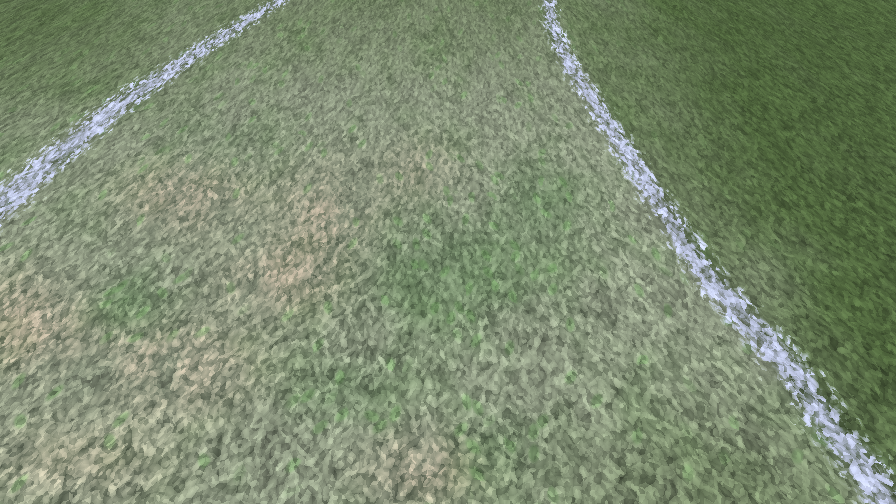
Write a WebGL 1 fragment shader that draws this texture.

```glsl
precision highp float;
// A sunlit worn lawn seen in perspective, crossed by two chalked lines.
// Broad patches of straw and lush grass are tinted first; oriented cellular
// noise then adds blades, leaf clumps and the ragged chalk edges.
uniform vec2 u_resolution;

#define TURF vec3(0.555, 0.597, 0.508)
#define STRAW vec3(0.680, 0.625, 0.555)
#define LUSH vec3(0.395, 0.505, 0.360)
#define SHADE vec3(0.305, 0.390, 0.235)
#define LEAF vec3(0.390, 0.560, 0.330)
#define CHALK vec3(0.690, 0.720, 0.820)
#define HORIZON 1.5
#define BLADE_SCALE 76.0
#define CONTRAST 0.56
#define FRAY 0.040

vec2 hash2(vec2 p) {
  return fract(sin(vec2(dot(p, vec2(127.1, 311.7)), dot(p, vec2(269.5, 183.3)))) * 43758.5);
}

// Nearest blade: x = stretched distance, y = random value of that blade
vec2 blades(vec2 p, float stretch) {
  vec2 cell = floor(p), f = fract(p), best = vec2(9.0, 0.0);
  for (int j = -1; j <= 1; j++) {
    for (int i = -1; i <= 1; i++) {
      vec2 o = vec2(float(i), float(j));
      vec2 h = hash2(cell + o);
      float a = (fract(h.x * 7.3 + h.y * 3.1) - 0.5) * 2.2;
      vec2 d = mat2(cos(a), sin(a), -sin(a), cos(a)) * (o + h - f);
      float len = length(d * vec2(stretch, 1.0 / stretch));
      if (len < best.x) best = vec2(len, fract(h.x * 13.7 + h.y * 5.9));
    }
  }
  return best;
}

// Layered sines for soft mottling, about -1 to 1
float mottle(vec2 p) {
  float sum = 0.0, amp = 0.5;
  for (int i = 0; i < 4; i++) {
    p = mat2(0.8, 0.6, -0.6, 0.8) * p * 1.7 + 1.3;
    sum += amp * sin(p.x + 1.5 * sin(p.y * 0.8)) * cos(p.y + sin(p.x * 0.7));
    amp *= 0.75;
  }
  return sum;
}

float blob(vec2 p, vec2 center, vec2 radius) {
  vec2 d = (p - center) / radius;
  return exp(-dot(d, d));
}

float segment(vec2 p, vec2 a, vec2 b) {
  vec2 ab = b - a;
  return length(p - a - ab * clamp(dot(p - a, ab) / dot(ab, ab), 0.0, 1.0));
}

float leftLine(vec2 p) {
  float d = segment(p, vec2(-0.08, 0.52), vec2(0.08, 0.66));
  d = min(d, segment(p, vec2(0.08, 0.66), vec2(0.231, 0.787)));
  d = min(d, segment(p, vec2(0.231, 0.787), vec2(0.417, 0.912)));
  d = min(d, segment(p, vec2(0.417, 0.912), vec2(0.58, 1.015)));
  return d - mix(0.023, 0.006, clamp(p.x / 0.556, 0.0, 1.0));
}

float rightLine(vec2 p) {
  float d = segment(p, vec2(1.086, 1.03), vec2(1.095, 0.95));
  d = min(d, segment(p, vec2(1.095, 0.95), vec2(1.125, 0.88)));
  d = min(d, segment(p, vec2(1.125, 0.88), vec2(1.204, 0.757)));
  d = min(d, segment(p, vec2(1.204, 0.757), vec2(1.389, 0.472)));
  d = min(d, segment(p, vec2(1.389, 0.472), vec2(1.574, 0.259)));
  d = min(d, segment(p, vec2(1.574, 0.259), vec2(1.78, -0.02)));
  return d - mix(0.029, 0.009, p.y);
}

void main() {
  vec2 p = gl_FragCoord.xy / u_resolution * vec2(16.0 / 9.0, 1.0);
  float depth = HORIZON - p.y;
  vec2 ground = vec2((p.x - 0.89) / depth, -log(depth));
  // Grass detail at three sizes
  vec2 tuft = blades(ground * 34.0, 1.3);
  vec2 blade = blades(ground * BLADE_SCALE, 1.5);
  vec2 fine = blades(ground * BLADE_SCALE * 1.8 + 17.0, 1.4);
  float grain = dot(vec3(blade.y, fine.y, tuft.y) - 0.5, vec3(0.46, 0.5, 0.2)) + 0.35 * (0.42 - blade.x);
  float patches = mottle(ground * 8.0);
  // Dry and lush areas
  float dry = blob(p, vec2(0.37, 0.61), vec2(0.12, 0.07)) + blob(p, vec2(0.65, 0.58), vec2(0.09));
  dry += blob(p, vec2(0.56, 0.45), vec2(0.12, 0.07)) + blob(p, vec2(0.05, 0.36), vec2(0.12, 0.10));
  dry += blob(p, vec2(0.34, 0.27), vec2(0.16, 0.09)) + blob(p, vec2(0.84, 0.07), vec2(0.12, 0.07));
  dry += 0.6 * (blob(p, vec2(0.14, 0.08), vec2(0.20, 0.09)) + blob(p, vec2(0.83, 0.66), vec2(0.08, 0.06)));
  float lush = blob(p, vec2(0.90, 0.46), vec2(0.20, 0.13)) + blob(p, vec2(0.26, 0.40), vec2(0.08, 0.07));
  lush += 0.8 * (blob(p, vec2(1.07, 0.60), vec2(0.09, 0.07)) + blob(p, vec2(0.98, 0.11), vec2(0.08, 0.10)));
  lush += 0.7 * blob(p, vec2(0.68, 0.22), vec2(0.12, 0.08)) + 0.5 * blob(p, vec2(0.42, 0.72), vec2(0.14, 0.07));
  // Deeper grass right of the curve, in the far left corner and along the top
  float t = 1.0 - p.y;
  float beyond = p.x - (1.088 + 0.682 * t - 0.06 * sin(3.1416 * t));
  float shade = smoothstep(-0.03, 0.03, beyond) * mix(0.55, 1.0, smoothstep(0.0, 0.3, beyond + 0.12 * (t - 0.4)));
  shade -= 0.3 * blob(p, vec2(1.55, 0.46), vec2(0.10, 0.08));
  shade = max(shade, 0.8 * blob(p, vec2(0.0, 0.97), vec2(0.42, 0.20)));
  shade = max(shade, 0.45 * blob(p, vec2(1.45, 0.0), vec2(0.32, 0.20)));
  shade = max(shade, 0.45 * smoothstep(0.72, 1.05, p.y));
  vec3 color = mix(TURF, STRAW, clamp(dry * (0.5 + 0.5 * patches + 0.9 * grain), 0.0, 0.85));
  color = mix(color, LUSH, clamp(lush * 0.62 + 0.26 * patches - 0.3 * grain, 0.0, 0.8));
  color = mix(color, SHADE, clamp(shade + 0.13 * patches, 0.0, 1.0));
  float leaf = smoothstep(0.45, 0.2, tuft.x) * smoothstep(0.84, 0.92, tuft.y + 0.22 * lush - 0.15 * dry);
  color = mix(color, LEAF, 0.45 * leaf * (1.0 - shade));
  color *= 1.0 + CONTRAST * grain * mix(1.2, 0.65, p.y) + 0.04 * patches;
  // Chalk clings unevenly to the blades
  float edge = min(leftLine(p), rightLine(p)) - FRAY * depth * grain;
  float soft = 0.009 * depth + 1.0 / u_resolution.y;
  float chalk = (1.0 - smoothstep(-soft, soft, edge)) * clamp(0.88 + 0.9 * grain, 0.0, 1.0);
  color = mix(color, CHALK * (1.0 + 0.5 * grain), chalk);
  gl_FragColor = vec4(clamp(color, 0.0, 1.0), 1.0);
}
```
